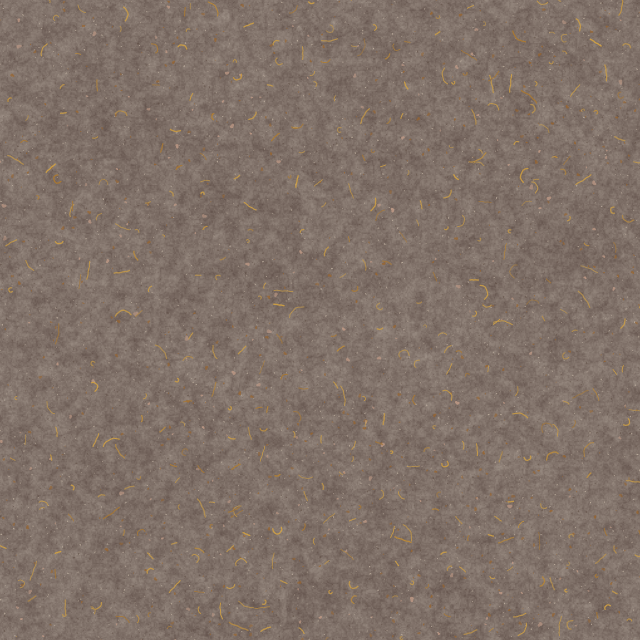
Give the GLSL for this texture, as a Shadertoy shader.

```glsl
// Mottled taupe fibre paper with curled golden threads, pink and rust flecks and pale specks.

const vec3 DARK_PULP   = vec3(0.455, 0.395, 0.365);
const vec3 LIGHT_PULP  = vec3(0.545, 0.490, 0.455);
const vec3 GOLD_THREAD = vec3(0.80, 0.62, 0.27);
const vec3 RUST_THREAD = vec3(0.66, 0.47, 0.20);
const vec3 PINK_FLECK  = vec3(0.76, 0.61, 0.53);
const vec3 RUST_FLECK  = vec3(0.60, 0.39, 0.17);
const vec3 PALE_SPECK  = vec3(0.78, 0.72, 0.65);
const vec3 DARK_SPECK  = vec3(0.36, 0.29, 0.25);

const float THREAD_CELLS = 24.0;
const float THREAD_SHARE = 0.68;
const float THREAD_HALF_WIDTH = 0.0009;
const vec2  THREAD_LENGTH = vec2(0.008, 0.032);
const int   THREAD_SEGMENTS = 7;
const float TAU = 6.2831853;

vec3 hash3(vec2 cell, float seed) {
    vec3 q = fract(vec3(cell.xyx + seed * 17.3) * vec3(0.1031, 0.1030, 0.0973));
    q += dot(q, q.yxz + 33.33);
    return fract((q.xxy + q.yzz) * q.zyx);
}

float noise(vec2 p, float seed) {
    vec2 i = floor(p), f = fract(p);
    f = f * f * (3.0 - 2.0 * f);
    float low  = mix(hash3(i, seed).x, hash3(i + vec2(1, 0), seed).x, f.x);
    float high = mix(hash3(i + vec2(0, 1), seed).x, hash3(i + vec2(1, 1), seed).x, f.x);
    return mix(low, high, f.y);
}

float coverage(float dist, float px) {
    return clamp(0.5 - dist / px, 0.0, 1.0);
}

float segmentDistance(vec2 p, vec2 a, vec2 b) {
    vec2 pa = p - a, ba = b - a;
    return length(pa - ba * clamp(dot(pa, ba) / dot(ba, ba), 0.0, 1.0));
}

// Overlapping soft discs, some lighter and some darker
float softSpots(vec2 p, float cells, float seed) {
    vec2 g = p * cells, id = floor(g);
    float sum = 0.0;
    for (int y = -1; y <= 1; y++)
    for (int x = -1; x <= 1; x++) {
        vec2 cell = id + vec2(x, y);
        vec3 r = hash3(cell, seed);
        float radius = mix(0.3, 0.75, r.z);
        float disc = 1.0 - smoothstep(radius * 0.55, radius, length(g - cell - r.xy));
        sum += disc * (hash3(cell, seed + 1.0).x - 0.42);
    }
    return sum;
}

// Scattered irregular flecks; the radii are in canvas units
float flecks(vec2 p, float cells, float share, vec2 radii, float px, float seed) {
    vec2 id = floor(p * cells);
    float mask = 0.0;
    for (int y = -1; y <= 1; y++)
    for (int x = -1; x <= 1; x++) {
        vec2 cell = id + vec2(x, y);
        vec3 kind = hash3(cell, seed);
        if (kind.x > share) continue;
        vec3 place = hash3(cell, seed + 1.0);
        vec2 d = p - (cell + place.xy) / cells;
        float radius = mix(radii.x, radii.y, kind.y * kind.y);
        float angle = atan(d.y, d.x) + place.z * TAU;
        float edge = radius * (1.0 + 0.22 * cos(2.0 * angle) + 0.13 * sin(3.0 * angle + kind.z * TAU));
        mask = max(mask, coverage(length(d) - edge, px) * mix(0.6, 1.0, kind.z));
    }
    return mask;
}

// Curled threads: x is the opacity, y the hue choice
vec2 threads(vec2 p, float crowding, float px, float seed) {
    vec2 id = floor(p * THREAD_CELLS);
    vec2 result = vec2(0.0);
    for (int y = -1; y <= 1; y++)
    for (int x = -1; x <= 1; x++) {
        vec2 cell = id + vec2(x, y);
        vec3 kind = hash3(cell, seed);
        if (kind.x > THREAD_SHARE * crowding) continue;
        vec3 place = hash3(cell, seed + 1.0), shape = hash3(cell, seed + 2.0);
        vec2 a = (cell + place.xy) / THREAD_CELLS;
        float len = mix(THREAD_LENGTH.x, THREAD_LENGTH.y, kind.y * kind.y);
        if (distance(p, a) > len + 0.004) continue;
        float heading = place.z * TAU, curl = shape.x * 2.0 - 1.0, dist = 1.0;
        for (int i = 0; i < THREAD_SEGMENTS; i++) {
            vec2 b = a + len / float(THREAD_SEGMENTS) * vec2(cos(heading), sin(heading));
            dist = min(dist, segmentDistance(p, a, b));
            a = b;
            heading += 0.6 * curl * abs(curl) + 0.3 * sin(float(i) * 1.9 + shape.y * TAU);
        }
        float halfWidth = THREAD_HALF_WIDTH * mix(0.65, 1.2, shape.z);
        float alpha = coverage(dist - halfWidth, px) * mix(0.55, 1.0, kind.z);
        if (alpha > result.x) result = vec2(alpha, shape.y);
    }
    return result;
}

void mainImage(out vec4 fragColor, in vec2 fragCoord) {
    vec2 p = fragCoord / iResolution.y;
    float px = 1.0 / iResolution.y;

    // Cloudy pulp, dark veins and fine grain
    float tone = 0.50 + 0.25 * (noise(p * 5.0, 1.0) - 0.5);
    tone += 0.60 * (noise(p * 52.0, 2.0) - 0.5) + 0.60 * (noise(p * 115.0, 3.0) - 0.5);
    tone += 0.40 * softSpots(p, 55.0, 4.0);
    float vein = 1.0 - abs(2.0 * noise(p * 95.0, 6.0) - 1.0);
    tone -= 0.28 * (smoothstep(0.65, 1.0, vein) - 0.25);
    tone += 0.55 * (noise(p * 260.0, 7.0) - 0.5) + 0.65 * (noise(p * 510.0, 8.0) - 0.5);
    vec3 color = mix(DARK_PULP, LIGHT_PULP, tone);

    // Small specks, then flecks, then threads on top
    float crowding = mix(0.55, 1.4, noise(p * 4.0 + 3.7, 9.0));
    color = mix(color, DARK_SPECK, 0.55 * flecks(p, 90.0, 0.28, vec2(0.0006, 0.0014), px, 11.0));
    color = mix(color, PALE_SPECK, 0.80 * flecks(p, 80.0, 0.24, vec2(0.0005, 0.0011), px, 21.0));
    color = mix(color, RUST_FLECK, 0.75 * flecks(p, 50.0, 0.30 * crowding, vec2(0.0007, 0.0026), px, 31.0));
    color = mix(color, PINK_FLECK, 0.85 * flecks(p, 25.0, 0.30 * crowding, vec2(0.0012, 0.0034), px, 41.0));
    vec2 thread = threads(p, crowding, px, 51.0);
    color = mix(color, mix(RUST_THREAD, GOLD_THREAD, smoothstep(0.1, 0.5, thread.y)), thread.x);

    fragColor = vec4(color, 1.0);
}
```
